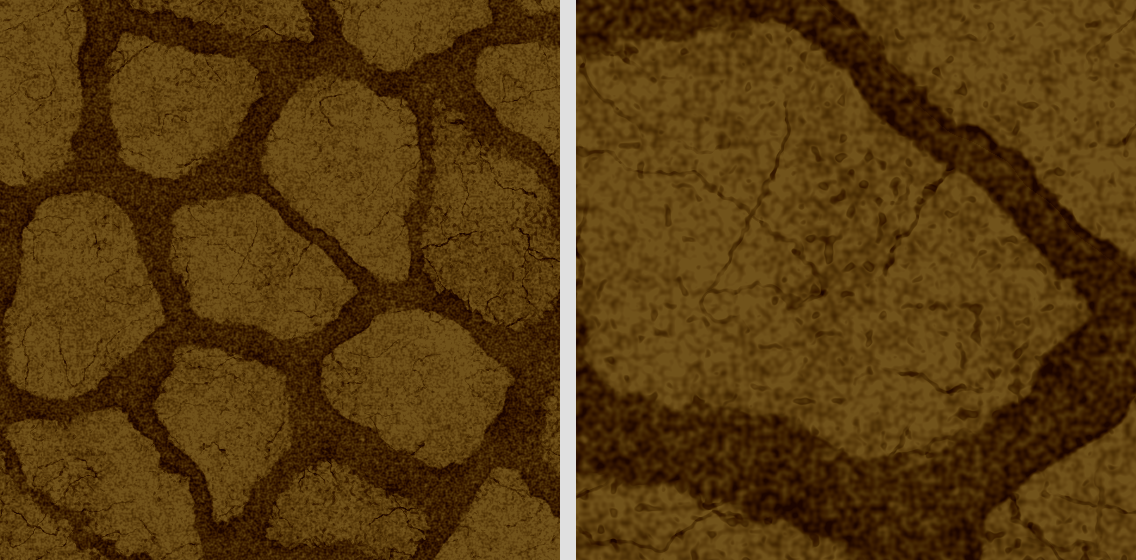
Left: the whole. Right: its middle third, enlarged.
Give the GLSL for this texture, as a WebGL 1 fragment shader.

```glsl
precision highp float;
// Weathered brown cobblestones with cracks and pits, set in dark gritty mortar.
uniform vec2 u_resolution;

// Tones from deepest crevice (0) to lit stone (5)
const vec3 CREVICE = vec3(0.11, 0.02, 0.00);
const vec3 SHADOW = vec3(0.18, 0.07, 0.00);
const vec3 MORTAR = vec3(0.24, 0.12, 0.00);
const vec3 EARTH = vec3(0.29, 0.18, 0.02);
const vec3 STONE = vec3(0.36, 0.24, 0.05);
const vec3 STONE_LIT = vec3(0.42, 0.30, 0.09);

const float STONES_ACROSS = 3.4;
const float LAYOUT_ANGLE = 0.35;
const vec2 LAYOUT_SHIFT = vec2(7.3, 3.6);
const float JITTER = 0.78;
const float CORNER_SHARPNESS = 19.0;
const float GAP_MIN = 0.02;
const float GAP_VARIATION = 0.095;
const float OUTLINE_WARP = 0.24;
const float CRACK_WIDTH = 0.0028;
const float GRAIN_SCALE = 235.0;
const float GRAIN_STONE = 1.55;
const float GRAIN_MORTAR = 1.9;
const float STONE_TONE = 4.9;
const float MORTAR_TONE = 2.15;

vec2 hash2(vec2 p) {
  vec3 q = fract(p.xyx * vec3(0.1031, 0.1030, 0.0973));
  q += dot(q, q.yzx + 33.33);
  return fract((q.xx + q.yz) * q.zy);
}

mat2 rotation(float a) {
  return mat2(cos(a), sin(a), -sin(a), cos(a));
}

float cornerSlope(vec2 cell, vec2 offset) {
  float a = 6.2832 * hash2(cell).x;
  return dot(vec2(cos(a), sin(a)), offset);
}

// Gradient noise, roughly -1 to 1
float noise(vec2 p) {
  vec2 i = floor(p), f = fract(p), e = vec2(1.0, 0.0);
  vec2 w = f * f * f * (f * (f * 6.0 - 15.0) + 10.0);
  float low = mix(cornerSlope(i, f), cornerSlope(i + e, f - e), w.x);
  float high = mix(cornerSlope(i + e.yx, f - e.yx), cornerSlope(i + 1.0, f - 1.0), w.x);
  return 1.4 * mix(low, high, w.y);
}

float fbm(vec2 p) {
  float sum = 0.0, amp = 0.5;
  for (int i = 0; i < 4; i++) {
    sum += amp * noise(p);
    p = rotation(0.6) * p * 2.03 + 11.7;
    amp *= 0.5;
  }
  return sum;
}

vec2 seed(vec2 cell) {
  return cell + 0.5 + JITTER * (hash2(cell) - 0.5);
}

// Rounded distance to the cell border; also gives the cell of the stone
float borderDistance(vec2 p, out vec2 id) {
  float nearest = 100.0;
  id = floor(p);
  for (int y = -1; y <= 1; y++)
    for (int x = -1; x <= 1; x++) {
      vec2 cell = floor(p) + vec2(x, y);
      float d = distance(seed(cell), p);
      if (d < nearest) { nearest = d; id = cell; }
    }
  vec2 own = seed(id);
  float sum = 0.0;
  for (int y = -2; y <= 2; y++)
    for (int x = -2; x <= 2; x++) {
      if (x == 0 && y == 0) continue;
      vec2 other = seed(id + vec2(x, y));
      float d = dot(0.5 * (own + other) - p, normalize(other - own));
      sum += exp(-CORNER_SHARPNESS * d);
    }
  return -log(sum) / CORNER_SHARPNESS;
}

// Thin broken lines of even width along the zero contours of a stretched noise
float cracks(vec2 p, vec2 stretch, float width) {
  vec2 e = vec2(0.002, 0.0);
  float n = noise(p * stretch);
  vec2 slope = vec2(noise((p + e) * stretch), noise((p + e.yx) * stretch)) - n;
  float line = abs(n) / max(length(slope) / e.x, 1.5);
  return (1.0 - smoothstep(0.3 * width, width, line)) * smoothstep(-0.1, 0.15, noise(p * 9.0 + 5.1));
}

vec3 toneColor(float t) {
  vec3 c = mix(CREVICE, SHADOW, clamp(t, 0.0, 1.0));
  c = mix(c, MORTAR, clamp(t - 1.0, 0.0, 1.0));
  c = mix(c, EARTH, clamp(t - 2.0, 0.0, 1.0));
  c = mix(c, STONE, clamp(t - 3.0, 0.0, 1.0));
  return mix(c, STONE_LIT, clamp(t - 4.0, 0.0, 1.4));
}

void main() {
  vec2 uv = gl_FragCoord.xy / min(u_resolution.x, u_resolution.y);

  // Stone outlines
  vec2 warp = OUTLINE_WARP * vec2(fbm(uv * 5.0), fbm(uv * 5.0 + 17.0));
  vec2 id;
  float d = borderDistance(rotation(LAYOUT_ANGLE) * uv * STONES_ACROSS + LAYOUT_SHIFT + warp, id);
  vec2 trait = hash2(id + 41.0);
  d -= GAP_MIN + GAP_VARIATION * trait.x;
  d += 0.06 * fbm(uv * 45.0) * (0.25 + trait.y);
  float stone = smoothstep(-0.010, 0.010, d);

  // Grain shared by stone and mortar
  float grain = noise(uv * GRAIN_SCALE) + 0.8 * noise(uv * GRAIN_SCALE * 0.53 + 9.0);

  // Stone face: mottling, worn rim, jagged cracks and clustered pits
  vec2 jag = 0.016 * vec2(fbm(uv * 32.0), fbm(uv * 32.0 + 51.0));
  vec2 face = rotation(6.2832 * trait.x) * (uv + jag) + 3.0 * trait;
  float crack = cracks(face, vec2(3.5, 9.0), CRACK_WIDTH);
  crack = max(crack, 0.7 * cracks(face + 23.0, vec2(19.0, 8.0), CRACK_WIDTH * 0.8));
  float rim = exp(-22.0 * max(d, 0.0));
  float wear = 0.3 * trait.y + 0.8 * fbm(uv * 11.0 + 3.0) + 0.3 * rim + 0.25 * crack;
  float pits = smoothstep(0.45, 0.8, 0.9 * noise(uv * 125.0) + 0.3 * grain + 0.75 * wear);
  float mottle = 1.3 * fbm(face * 8.0) + 1.5 * fbm(uv * 45.0 + 13.0);
  float stoneTone = STONE_TONE + mottle + GRAIN_STONE * grain
    - 0.4 * rim - 0.5 * trait.y - crack * (1.6 + 1.4 * trait.y) - 2.4 * pits;

  // Mortar: grit, small pebbles and dark crevices beside the stones
  float hollow = exp(-28.0 * max(-d, 0.0)) * smoothstep(-0.3, 0.35, noise(uv * 9.0 + 2.0));
  float pebbles = smoothstep(0.3, 0.7, noise(uv * 95.0 + 31.0));
  float mortarTone = MORTAR_TONE + 1.3 * fbm(uv * 10.0 + 7.0) + 1.3 * fbm(uv * 55.0)
    + GRAIN_MORTAR * grain + 0.8 * pebbles - 1.9 * hollow;

  gl_FragColor = vec4(toneColor(mix(mortarTone, stoneTone, stone)), 1.0);
}
```
